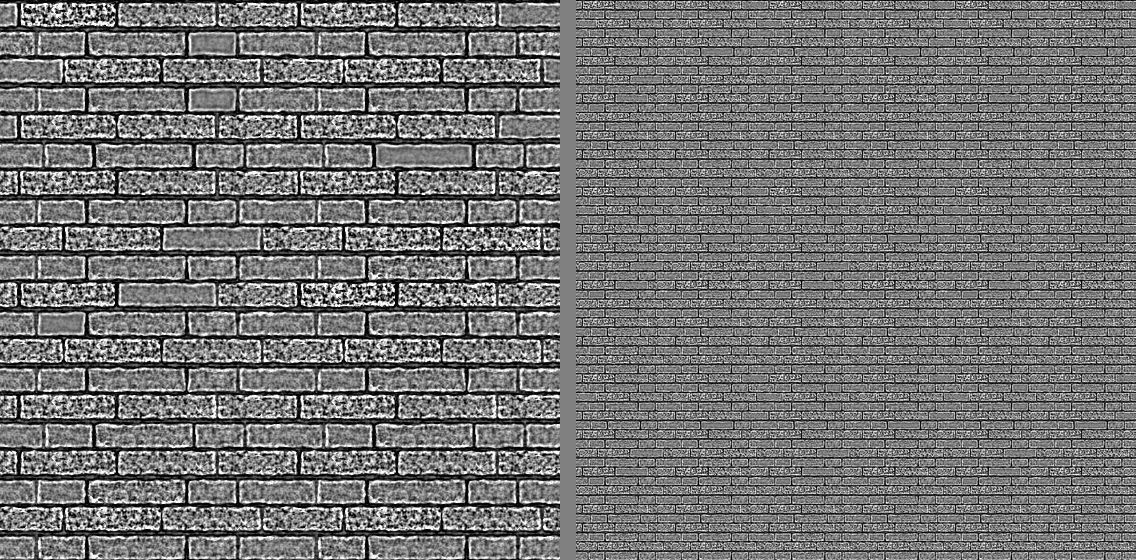
Left, the tile; right, the same tile 3 across and 3 down.
Write a three.js fragment shader that draws this texture map.

```glsl
varying vec2 vUv;

float hash(vec2 p) {
  vec3 q = fract(p.xyx * 0.1031);
  q += dot(q, q.yzx + 33.33);
  return fract((q.x + q.y) * q.z);
}

float cornerSlope(vec2 cell, vec2 offset, vec2 period) {
  float angle = 6.2832 * hash(mod(cell, period));
  return dot(vec2(cos(angle), sin(angle)), offset);
}

// Gradient noise, wrapping every 10 units across and 20 up
float noise(vec2 p, vec2 freq) {
  vec2 period = vec2(10.0, 20.0) * freq;
  p *= freq;
  vec2 i = floor(p), f = fract(p);
  vec2 w = f * f * f * (f * (f * 6.0 - 15.0) + 10.0);
  vec2 e = vec2(1.0, 0.0);
  float low = mix(cornerSlope(i, f, period), cornerSlope(i + e.xy, f - e.xy, period), w.x);
  float high = mix(cornerSlope(i + e.yx, f - e.yx, period), cornerSlope(i + e.xx, f - e.xx, period), w.x);
  return mix(low, high, w.y);
}

float bump(float d, float center, float width) {
  float k = (d - center) / width;
  return exp(-k * k);
}

float roundedBox(vec2 p, vec2 halfSize, float radius) {
  vec2 q = abs(p) - halfSize + radius;
  return length(max(q, 0.0)) + min(max(q.x, q.y), 0.0) - radius;
}

void main() {
  // Twenty courses; the bond repeats twice across
  vec2 p = vUv * 20.0 + vec2(0.0, 0.045);
  float course = mod(19.0 - floor(p.y), 20.0);
  bool isOdd = mod(course, 2.0) > 0.5;
  float kind = isOdd ? 1.0 : 0.0;
  float fromMiddle = abs(mod(course, 10.0) - 5.0);
  float shift = isOdd ? (fromMiddle < 0.5 ? 1.56 : 1.30)
                      : (abs(fromMiddle - 3.0) < 0.5 ? 2.28 : 0.68);
  float x = mod(p.x - shift, 10.0);
  float copy = mod(floor((p.x - shift) / 10.0), 2.0);

  // Brick ends within the bond
  vec4 ends = isOdd ? vec4(1.80, 5.37, 7.19, 10.0) : vec4(3.49, 7.08, 10.0, 10.0);
  float left = x < ends.x ? 0.0 : x < ends.y ? ends.x : x < ends.z ? ends.y : ends.z;
  float right = x < ends.x ? ends.x : x < ends.y ? ends.y : x < ends.z ? ends.z : ends.w;

  // Chipped, wavy outline
  vec2 center = vec2(0.5 * (left + right), 0.52 - 0.04 * kind);
  vec2 halfSize = vec2(0.5 * (right - left) - 0.065, 0.405);
  vec2 local = vec2(x, fract(p.y)) - center;
  float d = roundedBox(local, halfSize, 0.07);
  d += 0.06 * noise(p, vec2(2.0)) + 0.035 * noise(p, vec2(6.0));

  // Variation by brick and by joint
  float pick = hash(vec2(left * 17.0 + copy * 5.0, course * 3.0 + 1.0));
  float style = hash(vec2(left * 23.0 + 4.0, kind * 9.0 + 2.0));
  bool nearLeft = local.x < 0.0;
  float joint = nearLeft ? left : (right > 9.9 ? 0.0 : right);
  float jointDepth = hash(vec2(joint * 31.0 + 7.0, kind * 11.0 + 3.0));
  float endLight = hash(vec2(joint * 13.0 + (nearLeft ? 2.0 : 8.0), kind * 5.0 + 6.0));
  vec2 edge = abs(local) - halfSize;
  float atEnd = smoothstep(-0.04, 0.04, edge.x - edge.y);

  // Pitted face with pale veins
  vec2 t = vec2(x, fract(p.y) + 5.0 * kind);
  float rough = mix(0.85, 0.5, kind) * mix(0.8, 1.2, style);
  rough *= pick > 0.92 ? 1.4 : pick < 0.06 ? 0.4 : mix(0.9, 1.1, pick);
  rough *= mix(1.25, 0.9, smoothstep(0.0, 0.3, -d));
  float grain = 0.9 * noise(t, vec2(7.0)) + 0.65 * noise(t, vec2(13.0)) + 0.35 * noise(t, vec2(4.0));
  float vein = 1.0 - smoothstep(0.0, 0.13, abs(noise(t, vec2(3.0, 4.0))));
  vein *= smoothstep(0.02, 0.35, noise(t + vec2(0.0, 9.0), vec2(1.0, 2.0)));
  float face = 0.5 + rough * (grain + 0.45 * vein) - 0.13 * bump(d, -0.16, 0.06);

  // Streaked mortar
  float mortar = 0.39 + 0.3 * noise(p, vec2(3.0, 10.0)) + 0.2 * noise(p, vec2(11.0));
  float shade = mix(face, mortar, smoothstep(-0.02, 0.025, d));

  // Bright rim and dark groove
  float rimLight = mix(0.36, mix(0.2, 0.6, endLight), atEnd);
  rimLight *= 1.0 + 0.9 * noise(p, vec2(4.0));
  float groove = mix(0.42, mix(0.1, 0.55, jointDepth), atEnd);
  groove *= 1.0 + 0.5 * noise(p, vec2(5.0, 3.0));
  shade += rimLight * bump(d, -0.04, 0.045) - groove * bump(d, 0.05, 0.05);

  gl_FragColor = vec4(vec3(clamp(shade, 0.02, 0.98)), 1.0);
}
```
